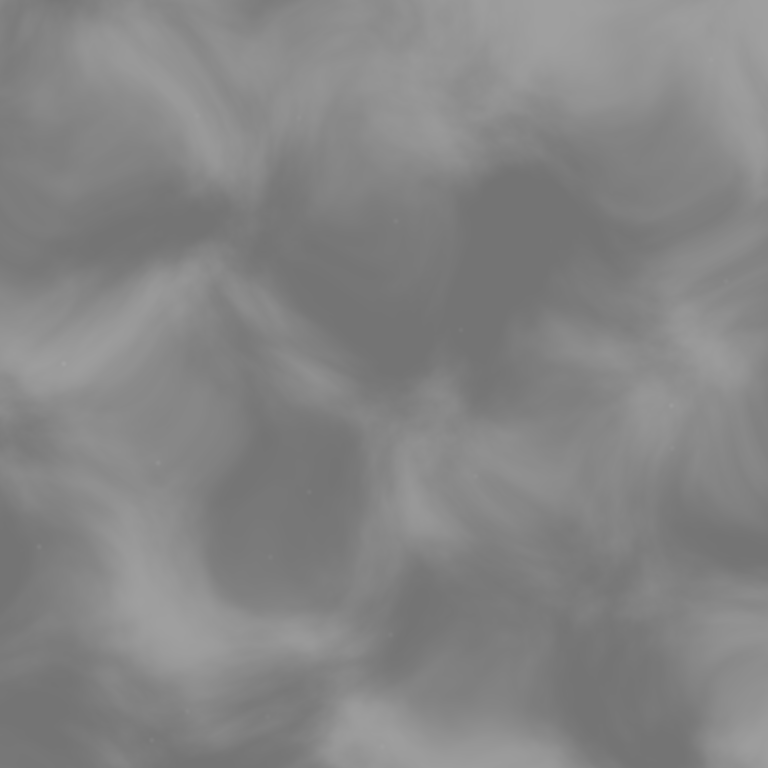
Give the GLSL for this texture, as a WebGL 1 fragment shader.

```glsl
precision highp float;

uniform vec2 u_resolution;

const vec3 HAZE_COLOR = vec3(0.453);
const vec3 CLOUD_COLOR = vec3(0.625);
const float CLOUD_SCALE = 2.9;      // base noise cells across the canvas
const int OCTAVES = 6;
const float OCTAVE_GAIN = 0.46;
const float WARP_SCALE = 1.4;
const float WARP_AMOUNT = 0.4;
const float DENSITY_LOW = -0.43;    // density that gives plain haze
const float DENSITY_HIGH = 0.51;    // density that gives full cloud
const vec2 SEED = vec2(17.3, 41.7);
const float SPECK_CELLS = 9.0;
const float SPECK_CHANCE = 0.22;
const float SPECK_RADIUS = 0.0055;
const float SPECK_LIGHT = 0.035;
const float TAU = 6.2831853;

float hash(vec2 p) {
  return fract(sin(dot(p, vec2(127.1, 311.7))) * 43758.5453);
}

// Dot product of a random unit gradient with the offset from its corner
float cornerSlope(vec2 cell, vec2 offset) {
  float angle = TAU * hash(cell);
  return dot(vec2(cos(angle), sin(angle)), offset);
}

float gradientNoise(vec2 p) {
  vec2 cell = floor(p);
  vec2 f = fract(p);
  vec2 blend = f * f * f * (f * (f * 6.0 - 15.0) + 10.0);
  vec2 e = vec2(1.0, 0.0);
  float bottom = mix(cornerSlope(cell, f),
                     cornerSlope(cell + e.xy, f - e.xy), blend.x);
  float top = mix(cornerSlope(cell + e.yx, f - e.yx),
                  cornerSlope(cell + e.xx, f - e.xx), blend.x);
  return mix(bottom, top, blend.y);
}

// Layered noise, each octave turned to hide the lattice
float cloudDensity(vec2 p) {
  const mat2 turn = mat2(0.8, 0.6, -0.6, 0.8);
  float density = 0.0;
  float weight = 1.0;
  for (int i = 0; i < OCTAVES; i++) {
    density += weight * gradientNoise(p);
    p = turn * p * 2.03 + SEED;
    weight *= OCTAVE_GAIN;
  }
  return density;
}

// Sparse, faint, soft dots
float specks(vec2 uv) {
  vec2 p = uv * SPECK_CELLS;
  vec2 cell = floor(p);
  vec2 jitter = vec2(hash(cell + 3.1), hash(cell + 7.9));
  vec2 center = cell + mix(vec2(0.1), vec2(0.9), jitter);
  float dist = length(p - center) / SPECK_CELLS;
  float present = step(hash(cell + 13.7), SPECK_CHANCE);
  float strength = mix(0.4, 1.0, hash(cell + 23.3));
  return present * strength * (1.0 - smoothstep(0.0, SPECK_RADIUS, dist));
}

void main() {
  vec2 uv = gl_FragCoord.xy / u_resolution;

  // Bend the cloud outlines
  vec2 p = uv * CLOUD_SCALE + SEED;
  vec2 warp = vec2(gradientNoise(p * WARP_SCALE + 31.4),
                   gradientNoise(p * WARP_SCALE + 67.2));
  float density = cloudDensity(p + WARP_AMOUNT * warp);

  // Tone from haze to cloud
  float cover = smoothstep(DENSITY_LOW, DENSITY_HIGH, density);
  vec3 color = mix(HAZE_COLOR, CLOUD_COLOR, cover);
  color += SPECK_LIGHT * specks(uv);

  gl_FragColor = vec4(color, 1.0);
}
```
